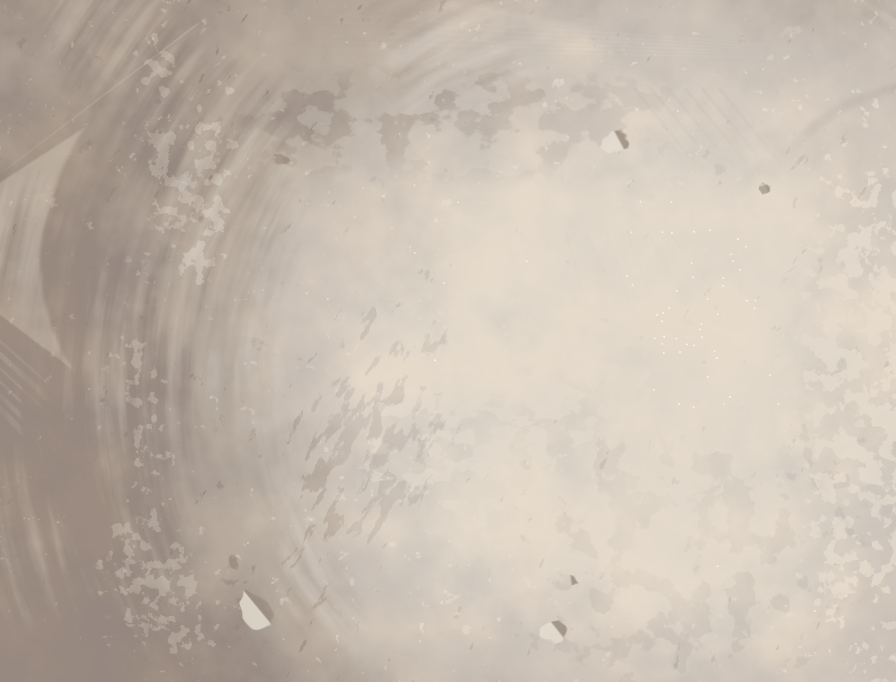
A WebGL 2 fragment shader for this texture:

```glsl
#version 300 es
precision highp float;
uniform vec2 u_resolution;
out vec4 fragColor;

float hash(vec2 p) {
    vec3 q = fract(p.xyx * vec3(0.1031, 0.103, 0.0973));
    q += dot(q, q.yzx + 33.33);
    return fract((q.x + q.y) * q.z);
}
float noise(vec2 p) {
    vec2 i = floor(p), f = fract(p);
    f = f * f * (3.0 - 2.0 * f);
    return mix(mix(hash(i), hash(i + vec2(1, 0)), f.x),
               mix(hash(i + vec2(0, 1)), hash(i + vec2(1, 1)), f.x), f.y);
}
float fbm(vec2 p) {
    float sum = 0.0, amp = 0.5;
    for (int i = 0; i < 5; i++) {
        sum += amp * noise(p);
        p = mat2(1.6, 1.2, -1.2, 1.6) * p + 17.3;
        amp *= 0.5;
    }
    return sum;
}
mat2 turn(float a) { return mat2(cos(a), sin(a), -sin(a), cos(a)); }

// Soft elliptical mask, tilted by an angle
float blob(vec2 p, vec2 centre, vec2 radius, float angle) {
    return smoothstep(1.0, 0.2, length(turn(-angle) * (p - centre) / radius));
}
// Worn plaster that thins out where the mask fades
float flakes(vec2 p, float mask) {
    float level = 0.75 - 0.29 * mask;
    return smoothstep(level, level + 0.08, fbm(p));
}
float stroke(vec2 p, vec2 a, vec2 b, float width) {
    vec2 d = b - a;
    float h = clamp(dot(p - a, d) / dot(d, d), 0.0, 1.0);
    float edge = 1.0 / u_resolution.y;
    return smoothstep(width + edge, width - edge, length(p - a - d * h)) * (1.0 - 0.7 * h);
}
vec3 ramp(float t) {
    vec3 c = mix(vec3(0.6, 0.54, 0.5), vec3(0.71, 0.66, 0.61), smoothstep(0.0, 0.36, t));
    c = mix(c, vec3(0.79, 0.75, 0.71), smoothstep(0.3, 0.62, t));
    return mix(c, vec3(0.89, 0.85, 0.795), smoothstep(0.54, 1.0, t));
}
// Chipped hole: pale facet on one side, shaded facet on the other
void chip(inout vec3 col, vec2 p, vec2 centre, vec2 size, float angle, float pale) {
    vec2 q = turn(-angle) * (p - centre) / size;
    float edge = 1.2 / (u_resolution.y * min(size.x, size.y));
    float d = length(q) + 0.6 * noise(q * 1.8 + centre * 40.0) - 0.25;
    float lit = smoothstep(0.25 + edge, 0.25 - edge, q.x + 0.3 * q.y) * pale;
    vec3 facet = mix(vec3(0.6, 0.54, 0.49), vec3(0.9, 0.87, 0.82), lit);
    col = mix(col, facet, 0.8 * smoothstep(1.0 + edge, 1.0 - edge, d));
}
void main() {
    vec2 p = gl_FragCoord.xy / u_resolution.y;
    vec2 q = p - vec2(0.9, 0.43);
    float radius = length(q * vec2(q.x > 0.0 ? 0.6 : 1.0, 1.0));

    // Broad light, strongest right of centre
    float tone = 0.98 - 0.98 * smoothstep(0.18, 0.87, radius);
    tone += 0.2 * smoothstep(0.55, 1.0, p.y) * smoothstep(1.0, 0.0, p.x);
    tone += 0.2 * smoothstep(0.6, 1.0, p.y) * smoothstep(0.5, 1.3, p.x);

    // Cloudy stains and curved brush marks
    float cloud = fbm(p * 13.0 + 4.0) - 0.48;
    tone += 0.22 * (fbm(p * 5.0) - 0.48) + 0.2 * cloud + 0.12 * (fbm(p * 40.0 + 9.0) - 0.48);
    float bristles = fbm(vec2(atan(q.y, -q.x) * 4.0, length(q) * 65.0)) - 0.48;
    tone += 0.5 * bristles * smoothstep(0.38, 0.6, radius) * smoothstep(0.3, 0.7, noise(p * 6.0));

    // Mottled band across the top
    float band = smoothstep(0.3, 0.46, p.x) * smoothstep(1.1, 0.8, p.x);
    band *= smoothstep(0.71, 0.8, p.y) * smoothstep(0.92, 0.86, p.y);
    tone -= band * (0.04 + 0.17 * flakes(p * vec2(26, 34), 0.9));

    // Pale flaking along the left, the bottom and the right edge
    float pale = blob(p, vec2(0.3, 0.72), vec2(0.07, 0.24), -0.1);
    pale = max(pale, blob(p, vec2(0.235, 0.8), vec2(0.05, 0.26), 0.0));
    pale = max(pale, 0.8 * blob(p, vec2(0.21, 0.4), vec2(0.05, 0.2), 0.1));
    pale = max(pale, blob(p, vec2(0.24, 0.14), vec2(0.11, 0.2), 0.4));
    tone += 0.19 * flakes(p * 75.0, pale);
    float rim = blob(p, vec2(1.29, 0.42), vec2(0.2, 0.6), 0.0);
    tone += 0.2 * flakes(p * 60.0, rim) - 0.15 * rim;

    // Slanted worn patches around the middle
    vec2 slant = turn(0.5) * p;
    tone -= 0.19 * flakes(slant * vec2(85, 34), blob(p, vec2(0.54, 0.36), vec2(0.16, 0.3), -0.35));
    float veins = blob(p, vec2(0.74, 0.4), vec2(0.4, 0.2), 0.4);
    tone += 0.13 * flakes(p * vec2(38, 50) + 5.0, veins) - 0.05 * veins;
    tone -= 0.12 * flakes(p * 34.0, blob(p, vec2(1.02, 0.18), vec2(0.4, 0.3), 0.2));

    // Pale wedge at the left and a swept leaf at the top
    float bow = 0.06 + 1.7 * pow(abs(p.y - 0.62), 2.0);
    float wedge = smoothstep(bow + 0.006, bow - 0.006, p.x);
    wedge *= smoothstep(0.0, 0.006, 0.735 + 0.65 * p.x - p.y);
    tone += 0.2 * wedge * smoothstep(0.0, 0.006, p.y - 0.535 + 0.75 * p.x);
    float leaf = smoothstep(0.0, 0.012, p.y - 0.925 - 0.03 * sin(p.x * 7.0));
    leaf *= smoothstep(0.0, 0.01, 1.005 - 0.3 * pow(max(p.x - 0.62, 0.0), 1.4) - p.y);
    tone += 0.06 * leaf * smoothstep(0.55, 0.65, p.x) * smoothstep(1.14, 1.0, p.x);

    // Scratches: one long, then fans of parallel ones
    tone += 0.16 * stroke(p, vec2(0.29, 0.965), vec2(0.0, 0.745), 0.001);
    for (int i = 0; i < 6; i++) {
        float k = float(i), r = hash(vec2(k, 7.0));
        tone += 0.12 * stroke(p, vec2(0.0, 0.5 - 0.02 * k), vec2(0.09, 0.42 - 0.022 * k), 0.001 + 0.004 * r);
        tone -= 0.05 * stroke(p, vec2(0.83 + 0.03 * k, 0.66), vec2(0.87 + 0.035 * k, 0.48 + 0.1 * r), 0.002);
        tone -= 0.06 * stroke(p, vec2(0.93 + 0.025 * k, 0.87), vec2(1.02 + 0.025 * k, 0.76), 0.002);
        tone += 0.05 * stroke(p, vec2(1.12, 0.936 - 0.004 * k), vec2(0.4, 0.985 - 0.011 * k), 0.001);
    }
    float arc = abs(length(p - vec2(1.36, 0.62)) - 0.255);
    tone -= 0.1 * smoothstep(0.012, 0.002, arc) * smoothstep(0.76, 0.82, p.y);
    vec3 col = ramp(clamp(tone, 0.0, 1.0)) + cloud * vec3(0.05, 0.03, 0.0);

    // Fine white specks
    vec2 cell = floor(p * 90.0);
    vec2 spot = 0.25 + 0.5 * vec2(hash(cell + 3.0), hash(cell + 19.0));
    float dots = smoothstep(0.18, 0.06, length(fract(p * 90.0) - spot));
    float dust = blob(p, vec2(1.02, 0.54), vec2(0.14, 0.25), 0.2);
    col += 0.1 * dots * step(0.997 - 0.1 * dust, hash(cell));

    // Chips and pits
    chip(col, p, vec2(0.904, 0.791), vec2(0.022, 0.016), 0.1, 1.0);
    chip(col, p, vec2(0.374, 0.106), vec2(0.02, 0.031), 0.5, 1.0);
    chip(col, p, vec2(0.813, 0.074), vec2(0.021, 0.016), 0.3, 1.0);
    chip(col, p, vec2(0.835, 0.149), vec2(0.011, 0.007), -0.3, 0.8);
    chip(col, p, vec2(0.343, 0.175), vec2(0.006, 0.01), 0.3, 0.0);
    chip(col, p, vec2(0.412, 0.766), vec2(0.012, 0.007), -0.2, 0.1);
    chip(col, p, vec2(1.122, 0.723), vec2(0.008), 0.0, 0.2);
    fragColor = vec4(col, 1.0);
}
```
